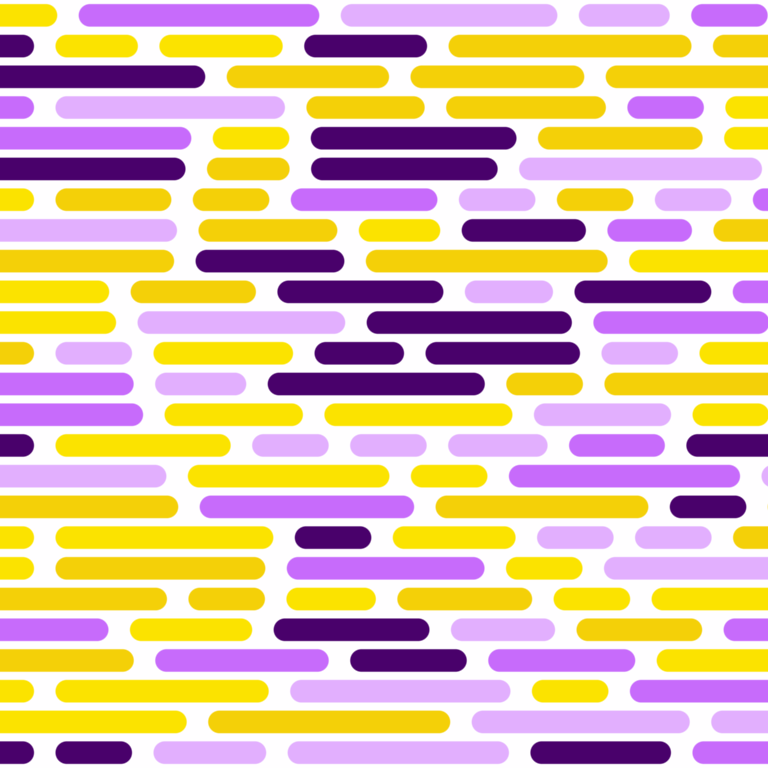
Write a three.js fragment shader that draws this pattern.

```glsl
varying vec2 vUv;

const float ROWS = 25.0;
const int MAX_PILLS = 10;
const float ROW_START = -0.0553;
const float RADIUS = 0.0147;
const float GAP = 0.028;
const float MIN_LENGTH = 0.0996;
const float MAX_LENGTH = 0.323;
const float EDGE = 0.0013;

const vec3 WHITE = vec3(1.0, 0.995, 1.0);
const vec3 YELLOW = vec3(0.985, 0.89, 0.0);
const vec3 GOLD = vec3(0.955, 0.815, 0.03);
const vec3 LILAC = vec3(0.885, 0.685, 0.995);
const vec3 VIOLET = vec3(0.78, 0.42, 0.985);
const vec3 PLUM = vec3(0.285, 0.005, 0.42);

float hash(vec2 p) {
  vec3 q = fract(p.xyx * 0.1031);
  q += dot(q, q.yzx + 33.33);
  return fract((q.x + q.y) * q.z);
}

// Signed distance to a horizontal capsule centred on the origin
float pillDistance(vec2 p, float pillLength, float radius) {
  float overshoot = max(abs(p.x) - 0.5 * pillLength + radius, 0.0);
  return length(vec2(overshoot, p.y)) - radius;
}

vec3 pillColor(float pick) {
  if (pick < 0.20) return YELLOW;
  if (pick < 0.41) return GOLD;
  if (pick < 0.64) return LILAC;
  if (pick < 0.81) return VIOLET;
  return PLUM;
}

// Short draws are raised to the minimum, so the smallest pill is common
float pillLength(vec2 id) {
  return max(MIN_LENGTH, MAX_LENGTH * hash(id + vec2(17.0, 59.0)));
}

// Lay pills end to end along one row
vec3 drawRow(vec3 background, vec2 p, float row) {
  vec3 color = background;
  float left = ROW_START;
  for (int i = 0; i < MAX_PILLS; i++) {
    vec2 id = vec2(float(i), row);
    float span = pillLength(id);
    vec2 local = p - vec2(left + 0.5 * span, 0.0);
    float d = pillDistance(local, span, RADIUS);
    float coverage = 1.0 - smoothstep(-EDGE, EDGE, d);
    color = mix(color, pillColor(hash(id + vec2(83.0, 7.0))), coverage);
    left += span + GAP;
  }
  return color;
}

void main() {
  // Rows are numbered from the top
  float down = (1.0 - vUv.y) * ROWS;
  float fromCenter = (fract(down) - 0.5) / ROWS;
  vec3 color = drawRow(WHITE, vec2(vUv.x, fromCenter), floor(down));
  gl_FragColor = vec4(color, 1.0);
}
```
